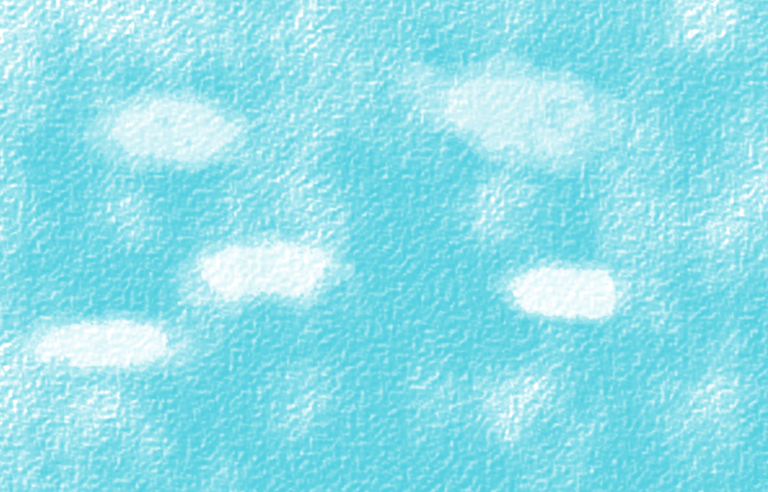
Give the GLSL for this texture, as a Shadertoy shader.

```glsl
float hash(vec2 p) {
    return fract(sin(dot(p, vec2(127.1, 311.7))) * 43758.5453);
}

float noise(vec2 p) {
    vec2 i = floor(p), f = fract(p);
    f = f * f * (3.0 - 2.0 * f);
    return mix(mix(hash(i), hash(i + vec2(1, 0)), f.x),
               mix(hash(i + vec2(0, 1)), hash(i + vec2(1, 1)), f.x), f.y);
}

float fbm(vec2 p) {
    float sum = 0.0, amp = 0.5;
    for (int i = 0; i < 5; i++) {
        sum += amp * noise(p);
        p = mat2(1.6, 1.2, -1.2, 1.6) * p + 7.3;
        amp *= 0.5;
    }
    return sum;
}

// Rough plaster surface
float plaster(vec2 p) {
    p += 0.004 * vec2(noise(p * 60.0), noise(p * 60.0 + 31.0));
    return 0.68 * noise(p * 105.0) + 0.32 * noise(p * 190.0 + 9.0);
}

// Pale blotches on a loose repeating grid, with lighter borders
float blotches(vec2 p) {
    vec2 warp = vec2(fbm(p * 9.0), fbm(p * 9.0 + 40.0)) - 0.5;
    vec2 q = p - vec2(0.235, 0.56) + 0.16 * warp;
    vec2 cell = (fract(q / 0.4 + 0.5) - 0.5) * 0.4;
    float spots = exp(-dot(cell, cell) / 0.0045) * (0.45 + 0.6 * noise(p * 3.0 + 5.0));
    float haze = smoothstep(0.42, 0.8, fbm(p * vec2(7.0, 5.0) + 17.0));
    float top = smoothstep(0.8, 1.0, p.y + 0.25 * warp.y) * (1.0 - 0.3 * p.x);
    vec2 side = (p - vec2(1.56, 0.63) + 0.2 * warp) / vec2(0.12, 0.16);
    float left = smoothstep(0.09, 0.0, p.x + 0.2 * warp.x) * 0.45;
    return spots + 0.75 * haze + 0.55 * top + 1.1 * exp(-dot(side, side)) + left;
}

// Soft cloud cover, with a dense core inside a thin halo
float clouds(vec2 p) {
    vec4 shapes[5] = vec4[5](
        vec4(0.335, 0.728, 0.165, 0.078), vec4(1.065, 0.768, 0.205, 0.098),
        vec4(0.550, 0.448, 0.165, 0.070), vec4(1.148, 0.410, 0.128, 0.062),
        vec4(0.235, 0.300, 0.170, 0.066));
    float density[5] = float[5](0.72, 0.68, 0.90, 0.93, 0.90);
    float ragged = fbm(p * 13.0 + 3.0) - 0.5;
    float spray = noise(p * 150.0) - 0.5;
    float cover = 0.0;
    for (int i = 0; i < 5; i++) {
        vec2 q = p - shapes[i].xy;
        q.y += i == 1 ? 0.2 * q.x : 0.0;
        float r = length(q / shapes[i].zw) + 0.75 * ragged + 0.16 * spray;
        float halo = 0.38 * smoothstep(1.2, 0.92, r);
        float core = smoothstep(1.0, 0.68, r) * density[i];
        float thin = smoothstep(0.5, 0.72, fbm(p * 24.0 + 60.0)) * (1.0 - density[i]);
        cover = max(cover, max(halo, core - 0.9 * thin));
    }
    return cover;
}

void mainImage(out vec4 fragColor, in vec2 fragCoord) {
    vec2 p = fragCoord / iResolution.y;

    // Emboss the surface, lit from the upper left
    vec2 towardLight = vec2(-0.0028, 0.0028);
    float relief = plaster(p - towardLight) - plaster(p + towardLight);
    float glint = max(relief, 0.0);

    float patchy = min(blotches(p), 1.2);
    float white = 0.10 + 0.42 * patchy + relief * (0.3 + 0.3 * patchy) + 0.45 * glint;

    // Clouds veil the plaster and flatten its relief
    float cover = clouds(p);
    white = mix(clamp(white, 0.0, 1.0), 0.97 + 0.25 * relief, cover);

    vec3 turquoise = vec3(0.335, 0.815, 0.88);
    fragColor = vec4(mix(turquoise, vec3(1.0), clamp(white, 0.0, 1.0)), 1.0);
}
```
